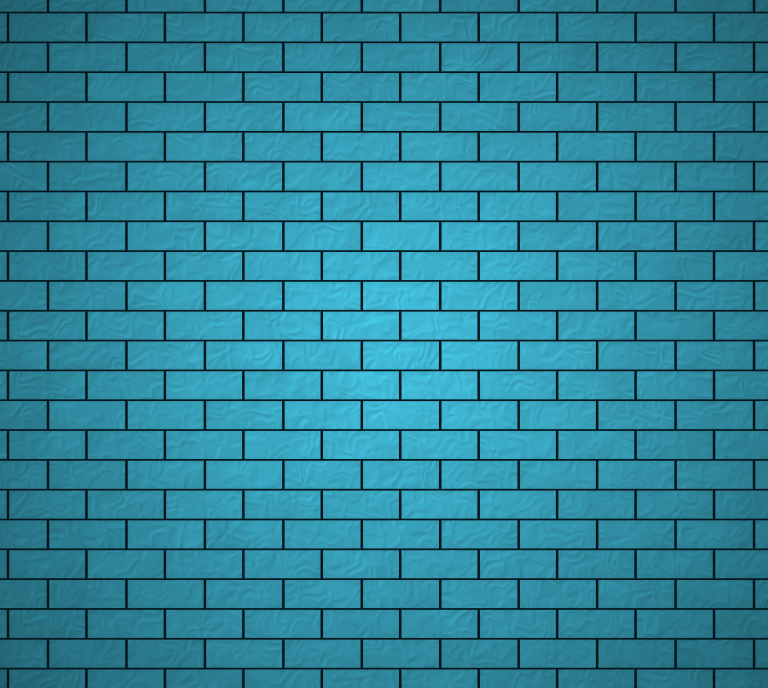
A Shadertoy shader for this pattern:

```glsl
const vec2  BRICKS        = vec2(9.79, 23.07);     // repeats across and down
const vec2  ORIGIN        = vec2(0.102, 0.42);     // first joint, in bricks from top left
const float STAGGER       = 0.51;                  // shift of every other course
const vec2  JOINT_HALF    = vec2(0.0018, 0.00122); // in canvas heights
const vec3  JOINT_COLOR   = vec3(0.01, 0.085, 0.115);
const vec3  BRICK_COLOR   = vec3(0.345, 1.0, 1.155);
const vec2  GLOW_CENTER   = vec2(0.51, 0.5);
const float GLOW_PEAK     = 0.79;
const float GLOW_FALLOFF  = 0.53;
const float GLOW_SOFTNESS = 0.1;
const float RELIEF_SCALE  = 42.0;
const float RELIEF_DEPTH  = 0.16;
const float MOTTLE        = 0.07;
const float TONE_VARIATION = 0.035;

vec2 hash22(vec2 p) {
    p = vec2(dot(p, vec2(127.1, 311.7)), dot(p, vec2(269.5, 183.3)));
    return fract(sin(p) * 43758.55);
}

float gradientNoise(vec2 p) {
    vec2 i = floor(p), f = fract(p);
    vec2 u = f * f * f * (f * (f * 6.0 - 15.0) + 10.0);
    vec2 e = vec2(0.0, 1.0);
    float a = dot(hash22(i) * 2.0 - 1.0, f);
    float b = dot(hash22(i + e.yx) * 2.0 - 1.0, f - e.yx);
    float c = dot(hash22(i + e.xy) * 2.0 - 1.0, f - e.xy);
    float d = dot(hash22(i + e.yy) * 2.0 - 1.0, f - e.yy);
    return mix(mix(a, b, u.x), mix(c, d, u.x), u.y);
}

// Curling creases of hand-worked plaster
float plasterHeight(vec2 p) {
    vec2 warp = vec2(gradientNoise(p * 0.8), gradientNoise(p * 0.8 + 17.3));
    p += 1.6 * warp;
    float creases = 1.0 - abs(gradientNoise(p)) * 2.0;
    float detail = gradientNoise(p * 2.3 + 5.1);
    return creases * creases * 0.6 + detail * 0.35;
}

void mainImage(out vec4 fragColor, in vec2 fragCoord) {
    vec2 uv = fragCoord / iResolution.xy;
    float aspect = iResolution.x / iResolution.y;
    float pixel = 1.0 / iResolution.y;
    vec2 pos = uv * vec2(aspect, 1.0);

    // Running bond, courses counted from the top
    vec2 grid = vec2(uv.x, 1.0 - uv.y) * BRICKS - ORIGIN;
    grid.x -= STAGGER * mod(floor(grid.y), 2.0);
    vec2 brick = floor(grid);
    vec2 brickSize = vec2(aspect, 1.0) / BRICKS;
    vec2 edgeDist = (0.5 - abs(fract(grid) - 0.5)) * brickSize;

    // Relief lit from the upper left, different on each brick
    vec2 seed = hash22(brick + 31.0);
    vec2 surface = pos * RELIEF_SCALE + floor(seed * 60.0);
    float height = plasterHeight(surface);
    float slope = height - plasterHeight(surface + vec2(-0.12, 0.16));
    float mottle = gradientNoise(surface * 0.45 + 9.0);
    float shade = 1.0 + RELIEF_DEPTH * slope + MOTTLE * mottle;
    shade += TONE_VARIATION * (seed.x - 0.5);
    shade *= 1.0 - 0.07 * exp(-min(edgeDist.x, edgeDist.y) / 0.003);

    // Round glow fading toward the corners
    vec2 fromGlow = (uv - GLOW_CENTER) * vec2(aspect, 1.0);
    float glow = GLOW_PEAK - GLOW_FALLOFF * length(vec3(fromGlow, GLOW_SOFTNESS));
    vec3 color = BRICK_COLOR * glow * shade;

    // Dark joints with smoothed edges
    vec2 coverage = clamp((JOINT_HALF - edgeDist) / pixel + 0.5, 0.0, 1.0);
    coverage = min(coverage, 2.0 * JOINT_HALF / pixel);
    color = mix(color, JOINT_COLOR, max(coverage.x, coverage.y));

    fragColor = vec4(color, 1.0);
}
```
